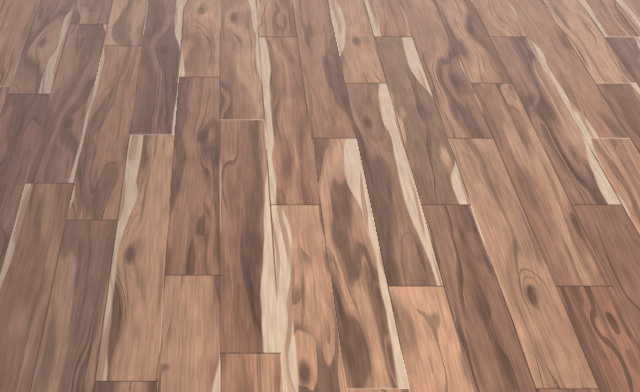
This texture is drawn by a WebGL 1 fragment shader. Its source:

```glsl
precision highp float;
uniform vec2 u_resolution;

// Perspective: vanishing column, height above the top edge, lane widths
const float VANISH_X = 0.344;
const float VANISH_RISE = 1.303;
const float LANE_SCALE = 0.043;
const float DEPTH_SCALE = 5.95;
const float SEAM_WIDTH = 0.0022;
const float KNOT_CHANCE = 0.45;
const float SAP_CHANCE = 0.5;

const vec3 UMBER = vec3(0.53, 0.395, 0.335);
const vec3 RUSSET = vec3(0.64, 0.44, 0.355);
const vec3 TAN = vec3(0.78, 0.60, 0.48);
const vec3 CREAM = vec3(0.90, 0.79, 0.68);
const vec3 HEARTWOOD = vec3(0.30, 0.23, 0.21);
const vec3 SEAM = vec3(0.32, 0.23, 0.20);
const vec3 HAZE = vec3(0.71, 0.64, 0.62);
const vec3 SHADE = vec3(0.39, 0.35, 0.34);

float hash(vec2 p) {
  p = fract(p * vec2(0.1031, 0.1137));
  p += dot(p, p.yx + 33.33);
  return fract((p.x + p.y) * p.x * 17.3);
}

float noise(vec2 p) {
  vec2 i = floor(p), f = fract(p);
  f = f * f * f * (f * (f * 6.0 - 15.0) + 10.0);
  return mix(mix(hash(i), hash(i + vec2(1, 0)), f.x),
             mix(hash(i + vec2(0, 1)), hash(i + vec2(1, 1)), f.x), f.y);
}

float fbm(vec2 p) {
  float sum = 0.0, amp = 0.55;
  for (int i = 0; i < 3; i++) {
    sum += amp * noise(p);
    p = p * 2.1 + 17.3;
    amp *= 0.5;
  }
  return sum;
}

// End joint position of each lane, in plank lengths
float stagger(float lane) {
  return lane > 0.5 ? 0.26 + (lane - 1.0) / 3.0
                    : 0.57 + 0.4 * sin(0.33 - 1.35 * lane);
}

// Colour of one plank; q.x runs across it and q.y along it, both 0 to 1
vec3 plankColor(vec2 q, vec2 id) {
  float tone = hash(id + 11.0), red = hash(id + 23.7);
  vec2 seed = vec2(hash(id + 41.3), hash(id + 67.9)) * 90.0;

  // Warped growth field, swirled around an occasional knot
  float field = 0.6 * q.x + fbm(q * vec2(1.3, 2.0) + seed);
  vec2 knotAt = vec2(0.3, 0.2) + vec2(0.4, 0.6) * fract(seed);
  float knotDist = length((q - knotAt) * vec2(3.0, 8.0));
  float hasKnot = step(hash(id + 91.1), KNOT_CHANCE);
  field += hasKnot * 0.5 * exp(-knotDist * knotDist);

  // Broad bands, sparse rings in patches, and fine broken fibre
  float band = noise(vec2(field * 4.5, seed.x));
  float ring = noise(vec2(field * 18.0, seed.y + q.y * 2.0));
  float patchy = smoothstep(0.3, 0.7, noise(q * vec2(2.5, 3.0) + seed.yx + 9.0));
  float streak = noise(vec2(q.x * 8.0 + field * 5.0, q.y * 3.0) + seed.yx);
  float fibre = noise(vec2(q.x * 30.0 + field * 4.0, q.y * 16.0) + seed);
  float mottle = fbm(q * vec2(6.0, 14.0) + seed.yx);

  vec3 col = mix(UMBER, TAN, smoothstep(0.1, 0.9, tone));
  col = mix(col, RUSSET, 0.65 * red);
  col = mix(col, TAN, 0.65 * smoothstep(0.5, 0.15, band));
  col = mix(col, HEARTWOOD, 0.52 * smoothstep(0.58, 0.9, band));
  col = mix(col, HEARTWOOD, 0.55 * smoothstep(0.66, 0.9, ring) * patchy);
  col = mix(col, HEARTWOOD, 0.30 * smoothstep(0.68, 0.9, streak));
  col *= 0.86 + 0.13 * fibre + 0.20 * mottle;
  col = mix(col, HEARTWOOD, hasKnot * 0.65 * smoothstep(0.45, 0.12, knotDist));

  // Pale sapwood: a tapering sliver along one edge
  float edge = red > 0.5 ? q.x : 1.0 - q.x;
  float reach = 0.6 * (noise(vec2(q.y * 2.4, seed.x)) - 0.38);
  reach += 0.12 * (noise(vec2(q.y * 9.0, seed.y)) - 0.5);
  float sap = smoothstep(0.025, -0.025, edge - reach);
  sap *= step(hash(id + 131.0), SAP_CHANCE);
  vec3 sapColor = CREAM * (0.86 + 0.10 * fibre + 0.08 * mottle);
  sapColor = mix(sapColor, RUSSET, 0.6 * smoothstep(0.6, 0.85, streak));
  return mix(col, sapColor, 0.95 * sap);
}

void main() {
  vec2 p = gl_FragCoord.xy / u_resolution;
  float pixel = 1.0 / u_resolution.y;
  float aspect = u_resolution.x / u_resolution.y;

  // Floor coordinates
  float range = 1.0 - p.y + VANISH_RISE;
  float laneWidth = LANE_SCALE * range;
  float across = (p.x - VANISH_X) / laneWidth;
  float lane = floor(across);
  float along = DEPTH_SCALE / range - stagger(lane);
  vec2 id = vec2(lane, floor(along)) + 50.0;
  vec2 q = vec2(fract(across), fract(along));
  vec3 col = plankColor(q, id);

  // Seam distances, measured in canvas heights
  float sideDist = min(q.x, 1.0 - q.x) * laneWidth * aspect;
  float endDist = min(q.y, 1.0 - q.y) * range * range / DEPTH_SCALE;
  float halfSeam = 0.5 * SEAM_WIDTH;
  float side = 1.0 - smoothstep(halfSeam - pixel * 0.5, halfSeam + pixel, sideDist);
  float end = 1.0 - smoothstep(halfSeam - pixel * 0.5, halfSeam + pixel, endDist);

  // Side seams come and go; some joints catch the light
  float wear = noise(vec2(floor(across + 0.5) * 7.0, DEPTH_SCALE / range * 5.0) + 80.0);
  col = mix(col, SEAM, 0.6 * side * smoothstep(0.15, 0.7, wear));
  col = mix(col, CREAM, 0.5 * side * smoothstep(0.22, 0.08, wear));
  float glint = step(0.7, hash(vec2(lane + 70.0, floor(along + 0.5) + 30.0)));
  col = mix(col, mix(SEAM, CREAM, glint), 0.45 * end);

  // Room light: cool shade on the left, grey haze with distance
  col = mix(col, SHADE, 0.36 * smoothstep(0.4, 0.0, p.x));
  col *= 1.0 + 0.04 * smoothstep(0.2, 0.6, p.x);
  col = mix(col, HAZE, 0.03 + 0.42 * pow(p.y, 1.8) * smoothstep(-0.6, 0.5, p.x));
  gl_FragColor = vec4(col, 1.0);
}
```
